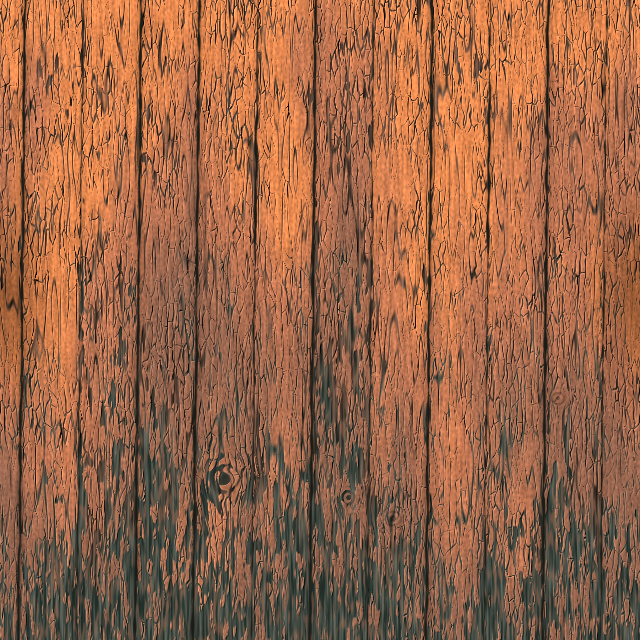
Write a Shadertoy shader that draws this texture.

```glsl
#define BOARDS 11.0
#define FIRST_SEAM 0.039
#define LEAN 0.010
#define SEAM_WIDTH 0.0021
#define CRACK_WIDTH 0.0008
#define FLAKE_FREQ vec2(76.0, 13.0)
#define CELL_FREQ vec2(118.0, 30.0)
#define GRAIN_FREQ vec2(190.0, 8.0)
#define RELIEF 0.13

const vec3 BRIGHT_PAINT = vec3(0.93, 0.55, 0.32);
const vec3 MID_PAINT = vec3(0.77, 0.47, 0.33);
const vec3 FADED_PAINT = vec3(0.60, 0.40, 0.31);
const vec3 BROWN_WOOD = vec3(0.40, 0.28, 0.22);
const vec3 GREY_WOOD = vec3(0.38, 0.40, 0.36);
const vec3 DARK_WOOD = vec3(0.13, 0.18, 0.16);
const vec3 GAP = vec3(0.11, 0.11, 0.09);

// Height below which each board loses its paint
const float WEAR_TOP[11] = float[11](0.28, 0.56, 0.52, 0.47, 0.42, 0.80, 0.32, 0.18, 0.26, 0.45, 0.22);
// Knots: centre and radius
const vec3 KNOTS[4] = vec3[4](vec3(0.352, 0.251, 0.030), vec3(0.544, 0.222, 0.014),
                              vec3(0.615, 0.190, 0.015), vec3(0.872, 0.378, 0.013));

vec2 hash2(vec2 p) {
    vec3 q = fract(p.xyx * vec3(0.1031, 0.1030, 0.0973));
    q += dot(q, q.yzx + 33.33);
    return fract((q.xx + q.yz) * q.zy);
}

// Random pair per lattice cell, wrapping across the canvas
vec2 cellHash(vec2 c, vec2 freq) {
    c.x = mod(c.x, freq.x);
    return hash2(c + freq * 7.0);
}

float corner(vec2 c, vec2 f, vec2 o, vec2 freq) {
    return dot(cellHash(c + o, freq) * 2.0 - 1.0, f - o);
}

float noise(vec2 p, vec2 freq) {
    p *= freq;
    vec2 c = floor(p), f = p - c;
    vec2 u = f * f * f * (f * (f * 6.0 - 15.0) + 10.0);
    float low = mix(corner(c, f, vec2(0, 0), freq), corner(c, f, vec2(1, 0), freq), u.x);
    float high = mix(corner(c, f, vec2(0, 1), freq), corner(c, f, vec2(1, 1), freq), u.x);
    return mix(low, high, u.y);
}

float fbm(vec2 p, vec2 freq) {
    float sum = 0.0, amp = 0.6;
    for (int i = 0; i < 3; i++, amp *= 0.6, freq *= 2.0) sum += amp * noise(p, freq);
    return sum;
}

// Distance in canvas units to the nearest cell border; level borders count as further away
float cellBorder(vec2 p, vec2 freq) {
    vec2 c = floor(p * freq), f = p * freq - c, a = vec2(4.0), b = vec2(5.0);
    for (int j = -1; j <= 1; j++)
        for (int i = -1; i <= 1; i++) {
            vec2 o = vec2(i, j), r = o + cellHash(c + o, freq) - f;
            if (dot(r, r) < dot(a, a)) { b = a; a = r; }
            else if (dot(r, r) < dot(b, b)) b = r;
        }
    vec2 slope = (b - a) * freq;
    float level = 1.0 - abs(slope.x) / length(slope);
    return 0.5 * (dot(b, b) - dot(a, a)) / length(slope) + 0.0006 * level;
}

// Paint coverage: flaked patches, broken alligator cracks and long splits
float paint(vec2 p, float wear, float px) {
    float thick = 0.5 - wear + fbm(p, FLAKE_FREQ) + 0.3 * noise(p, vec2(150, 44));
    float flake = smoothstep(-0.04, 0.06, thick);
    vec2 warp = 0.004 * vec2(noise(p, vec2(90, 60)), 3.0 * noise(p, vec2(70, 30)));
    float width = CRACK_WIDTH * (0.1 + 2.0 * noise(p, vec2(12, 7)) + 2.6 * noise(p, vec2(50, 26)) + wear);
    float crack = smoothstep(-0.4 * px, 0.6 * px, cellBorder(p + warp, CELL_FREQ) - width);
    float splitWidth = CRACK_WIDTH * min(0.2 + 2.5 * noise(p, vec2(34, 9)) + 0.8 * wear, 1.0);
    float split = smoothstep(-0.4 * px, 0.6 * px, abs(noise(p, vec2(84, 9))) / 50.0 - splitWidth);
    return flake * crack * split;
}

void mainImage(out vec4 fragColor, in vec2 fragCoord) {
    vec2 uv = fragCoord / iResolution.xy;
    float px = 1.0 / iResolution.y;

    // Boards and the nearest seam
    float across = (uv.x - FIRST_SEAM + LEAN * (1.0 - uv.y) + 0.003 * noise(uv, vec2(11, 24))) * BOARDS;
    float board = mod(floor(across), BOARDS);
    float seam = mod(floor(across + 0.5), BOARDS);
    float seamDist = abs(across - floor(across + 0.5)) / BOARDS;
    float strong = mod(seam + (seam < 2.5 ? 1.0 : 0.0), 2.0);

    // Grain bends around the knots
    vec2 p = uv + vec2(0.0, board * 0.37);
    float knot = 0.0, rings = 0.0;
    for (int i = 0; i < 4; i++) {
        vec2 d = (uv - KNOTS[i].xy) / KNOTS[i].z;
        float fall = exp(-dot(d, d) * 0.6);
        p.x -= 0.7 * fall * d.x * KNOTS[i].z;
        knot += fall;
        rings += fall * sin(length(d) * 11.0 + 5.0 * noise(uv, vec2(40, 40)));
    }

    // Wear grows downwards and along the seams
    float start = WEAR_TOP[int(board)];
    float wear = mix(0.43, 0.10, smoothstep(start - 0.30, start + 0.14, uv.y));
    wear += 0.12 * (1.0 - smoothstep(0.0, 0.25, uv.y)) + 0.38 * noise(p, vec2(14, 5));
    wear += 0.16 * exp(-seamDist / 0.006) + 0.15 * rings;
    float cover = paint(p, wear, px);
    float relief = cover - paint(p + vec2(-0.0013, 0.0015), wear, px);

    // Bare wood with fine grain and paint left in the pores
    float grain = 0.45 + 1.0 * noise(p, GRAIN_FREQ) + 1.1 * noise(p, vec2(330, 22));
    vec3 wood = mix(DARK_WOOD, GREY_WOOD, clamp(grain, 0.0, 1.0));
    float browning = smoothstep(0.1, 0.7, uv.y + 0.9 * noise(p, vec2(24, 6)));
    wood = mix(wood, BROWN_WOOD * (0.45 + grain), 0.8 * browning);
    float residue = smoothstep(0.0, 0.35, noise(p, vec2(210, 36)) + 0.5 * noise(p, vec2(40, 12)));
    wood = mix(wood, FADED_PAINT, 0.55 * residue);

    // Paint fades from bright at the top to dull at the foot
    float tone = uv.y + 0.7 * noise(uv, vec2(5, 3)) + 0.4 * noise(p, vec2(22, 3)) - 0.7 * max(start - 0.45, 0.0);
    vec3 coat = mix(FADED_PAINT, MID_PAINT, smoothstep(0.08, 0.52, tone));
    coat = mix(coat, BRIGHT_PAINT, smoothstep(0.48, 0.90, tone));
    coat *= 1.0 + 0.28 * noise(p, vec2(200, 18)) + 0.25 * noise(p, vec2(260, 160));

    // Grime, relief and seams
    vec3 color = mix(wood, coat, cover) + RELIEF * relief * vec3(1.0, 0.85, 0.7);
    vec2 stain = vec2(abs(fract(uv.x + 0.5) - 0.5) / 0.06, (uv.y - 0.54) / 0.13);
    color *= 1.0 - 0.35 * exp(-dot(stain, stain));
    color *= 1.0 - 0.25 * min(knot, 1.0) * smoothstep(0.0, 0.6, rings);
    color *= 1.0 - (0.12 + 0.22 * strong) * exp(-seamDist / 0.004);
    float slot = (seam == 4.0 || seam == 8.0) ? smoothstep(0.59, 0.62, uv.y) - smoothstep(0.78, 0.88, uv.y) : 0.0;
    float gapWidth = SEAM_WIDTH * (0.3 + 0.5 * strong + 0.7 * slot + 1.3 * noise(uv, vec2(22, 40)));
    color = mix(GAP, color, smoothstep(-px, px, seamDist - gapWidth));
    fragColor = vec4(clamp(color, 0.0, 1.0), 1.0);
}
```
